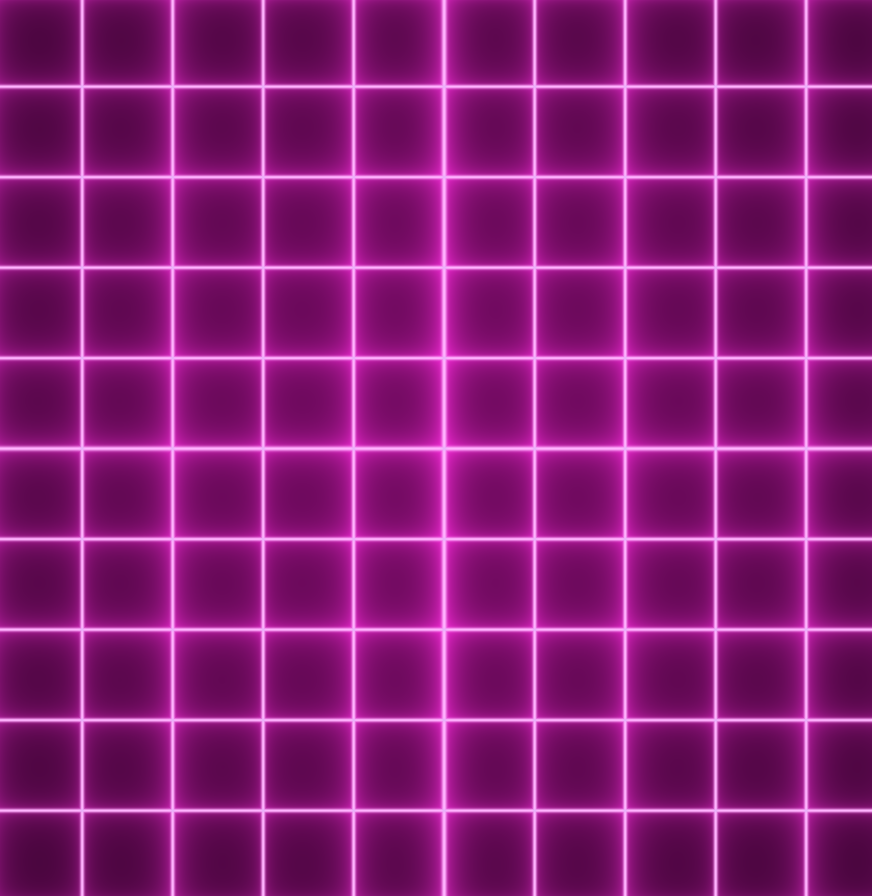
Give the GLSL for this pattern, as a Shadertoy shader.

```glsl
const float PITCH = 0.101;

// Halo strength of each line, from left to right and from bottom to top
const float COLUMN_GLOW[11] = float[](0.42, 0.26, 0.50, 0.24, 0.46, 0.72, 0.34, 0.50, 0.24, 0.52, 0.30);
const float ROW_GLOW[11] = float[](0.14, 0.24, 0.25, 0.36, 0.28, 0.42, 0.33, 0.25, 0.34, 0.26, 0.28);

float halo(float dist, float strength) {
    return strength * exp(-dist / 0.018) + 0.32 * exp(-dist / 0.0045);
}

// Soft bright core of a tube, kept at least about a pixel wide
float core(float dist, float radius) {
    float r = max(radius, 0.8 / iResolution.y);
    return exp(-dist * dist / (r * r));
}

void mainImage(out vec4 fragColor, in vec2 fragCoord) {
    vec2 uv = fragCoord / iResolution.xy;
    vec2 center = vec2(0.5094 * iResolution.x / iResolution.y, 0.4993);
    vec2 p = fragCoord / iResolution.y - center;

    // Light from the lines on both sides of the cell
    vec2 cell = floor(p / PITCH);
    float glow = 0.0;
    vec2 hot = vec2(0.0);
    for (int i = 0; i < 2; i++) {
        vec2 line = cell + float(i);
        vec2 dist = abs(p - line * PITCH);
        ivec2 id = clamp(ivec2(line) + 5, 0, 10);
        glow += halo(dist.x, COLUMN_GLOW[id.x]) + halo(dist.y, ROW_GLOW[id.y]);
        hot.x += core(dist.x, line.x == 0.0 ? 0.0029 : 0.0023);
        hot.y += core(dist.y, line.y == 0.0 ? 0.0027 : 0.0022);
    }

    // Dim backdrop, darker towards the corners
    float vignette = smoothstep(0.1, 0.75, length(uv - 0.5));
    vec3 color = mix(vec3(0.38, 0.025, 0.32), vec3(0.24, 0.01, 0.20), vignette);

    // Halo, core and paler crossings
    color += vec3(0.61, 0.14, 0.55) * 1.25 * (1.0 - exp(-glow));
    color = min(color, vec3(0.95, 0.22, 0.86));
    color = mix(color, vec3(1.0, 0.71, 1.0), min(max(hot.x, hot.y), 1.0));
    color = mix(color, vec3(0.88, 0.70, 0.97), min(hot.x * hot.y, 1.0) * 0.8);

    fragColor = vec4(color, 1.0);
}
```
